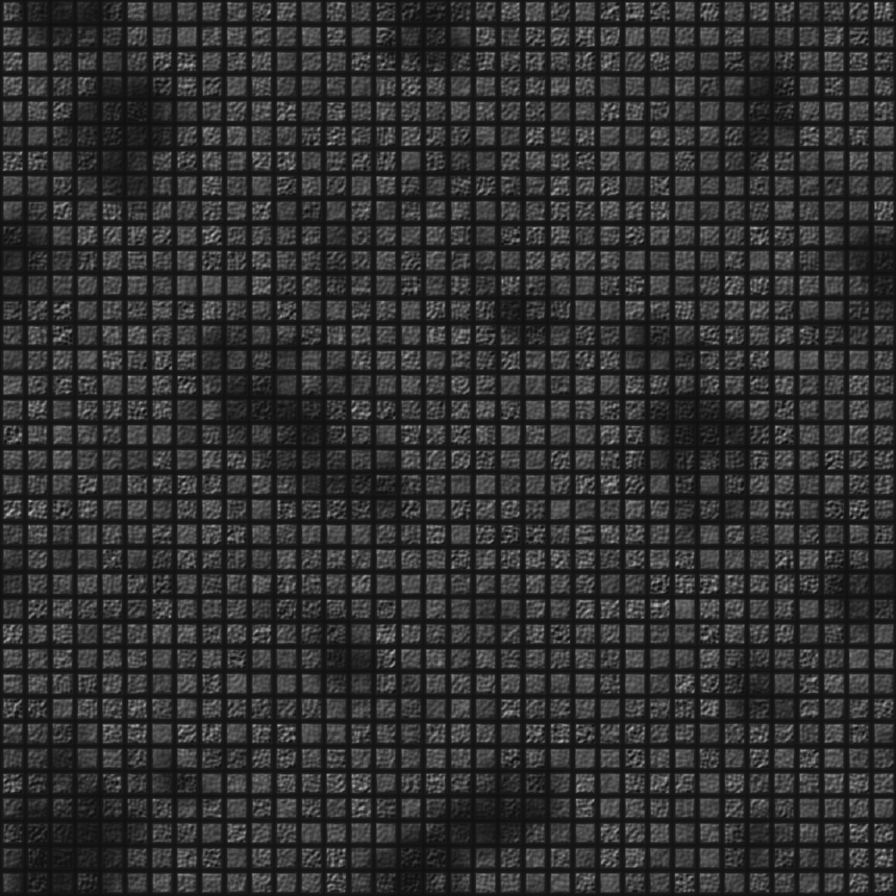
Reproduce this texture procedurally as a WebGL 1 fragment shader.

```glsl
precision highp float;
// Dark mosaic of small square stone tiles set in black grout.
// Each tile is a rounded box with its own tone and hammered relief, lit
// from the upper left; seamless fractal noise lays soft grime over the sheet.

uniform vec2 u_resolution;

#define TILES 36.0        // repeats across and down
#define HALF_SIZE 0.435   // half width of a tile, in cells
#define CORNER 0.07       // corner radius, in cells
#define EDGE_SOFT 0.10    // width of the worn tile edge, in cells
#define BUMP_FREQ 6.0     // relief bumps per cell
#define BUMP_GAIN 0.34    // contrast of the relief
#define GRIME_FREQ 5.0    // grime patches across the canvas
#define GRIME_DEPTH 0.62  // darkening under the heaviest grime
#define GROUT_TONE 0.078
#define STONE_TONE 0.285
#define LIGHT_DIR vec2(-0.6, 0.8)

vec2 hash22(vec2 p) {
  vec3 q = fract(p.xyx * vec3(0.1031, 0.1030, 0.0973));
  q += dot(q, q.yzx + 33.33);
  return fract((q.xx + q.yz) * q.zy);
}

float cornerSlope(vec2 corner, vec2 offset, float period) {
  float angle = 6.28318 * hash22(mod(corner, period)).x;
  return dot(vec2(cos(angle), sin(angle)), offset);
}

// Gradient noise that repeats after a whole number of lattice cells
float gradientNoise(vec2 p, float period) {
  vec2 i = floor(p), f = fract(p);
  vec2 w = f * f * f * (f * (f * 6.0 - 15.0) + 10.0);
  vec2 e = vec2(1.0, 0.0);
  float low = mix(cornerSlope(i, f, period),
                  cornerSlope(i + e, f - e, period), w.x);
  float high = mix(cornerSlope(i + e.yx, f - e.yx, period),
                   cornerSlope(i + 1.0, f - 1.0, period), w.x);
  return mix(low, high, w.y);
}

float fractalNoise(vec2 p, float period) {
  float sum = 0.0, gain = 1.0;
  for (int i = 0; i < 5; i++) {
    sum += gain * gradientNoise(p, period);
    p *= 2.0;
    period *= 2.0;
    gain *= 0.55;
  }
  return sum;
}

// Hammered stone surface: fine bumps over broader dents
float stoneHeight(vec2 p) {
  float period = TILES * BUMP_FREQ;
  return gradientNoise(p * BUMP_FREQ, period)
       + 0.7 * gradientNoise(p * BUMP_FREQ * 0.5, period * 0.5);
}

float roundedBox(vec2 p, float halfSize) {
  vec2 d = abs(p) - halfSize + CORNER;
  return length(max(d, 0.0)) + min(max(d.x, d.y), 0.0) - CORNER;
}

void main() {
  vec2 uv = gl_FragCoord.xy / u_resolution;
  float pixel = TILES / min(u_resolution.x, u_resolution.y);

  // Cell layout and per-tile variation
  vec2 grid = uv * TILES - vec2(0.015, 0.025);
  vec2 id = mod(floor(grid), TILES);
  vec2 local = fract(grid) - 0.5;
  vec2 tileRand = hash22(id + 7.0);
  vec2 shapeRand = hash22(id + 61.0);

  // Tile outline with a slightly uneven, worn edge
  float wobble = 0.025 * gradientNoise(grid * 3.0, TILES * 3.0);
  float dist = roundedBox(local, HALF_SIZE - 0.02 * shapeRand.x) + wobble;
  float face = smoothstep(0.0, max(EDGE_SOFT, 1.5 * pixel), -dist);

  // Directional relief; some tiles are worn smoother than others
  vec2 probe = LIGHT_DIR * 0.05;
  float relief = stoneHeight(grid - probe) - stoneHeight(grid + probe);
  relief *= BUMP_GAIN * mix(0.35, 1.1, tileRand.y);
  float rim = 1.0 - smoothstep(0.03, 0.2, -dist);
  float bevel = 0.22 * rim * dot(local, LIGHT_DIR);

  // Grime darkens broad patches and mottles the stone
  float dirt = fractalNoise(uv * GRIME_FREQ, GRIME_FREQ);
  float grime = GRIME_DEPTH * smoothstep(0.02, 0.65, dirt);
  float mottle = gradientNoise(grid * 1.5, TILES * 1.5);

  // Stone and grout tones
  float stone = STONE_TONE * (0.88 + 0.26 * tileRand.x + 0.22 * mottle);
  stone += relief * (0.8 + 1.2 * max(relief, 0.0)) + bevel;
  stone = max(stone * (1.0 - grime), 0.07);
  float grout = GROUT_TONE + 0.025 * smoothstep(0.07, 0.0, dist);
  grout *= 1.0 - 0.3 * grime;

  gl_FragColor = vec4(vec3(mix(grout, stone, face)), 1.0);
}
```
